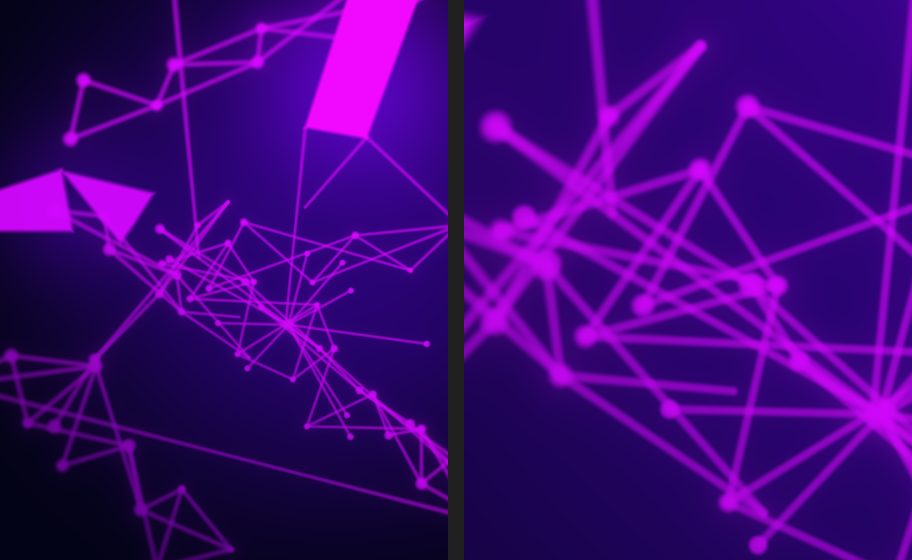
Left, the full canvas; right, a detail of the centre.
Write a WebGL 1 fragment shader that draws this background.

```glsl
precision highp float;
// Glowing magenta wire network with bright panels over a deep violet haze.
uniform vec2 u_resolution;

const int MAX_NODES = 16;

float hash(float n, float seed) {
  return fract(sin(n * 12.9898 + seed * 78.233) * 4375.85);
}

// Layers one coverage over another without exceeding 1.
float cover(float under, float over) {
  return 1.0 - (1.0 - under) * (1.0 - over);
}

float segmentDistance(vec2 p, vec2 a, vec2 b) {
  vec2 ap = p - a, ab = b - a;
  return length(ap - ab * clamp(dot(ap, ab) / dot(ab, ab), 0.0, 1.0));
}

// Wire with a soft edge and a faint halo.
float wire(vec2 p, vec2 a, vec2 b, float width, float blur) {
  float d = segmentDistance(p, a, b);
  float core = 1.0 - smoothstep(width - blur, width + blur, d);
  return 0.55 * core + 0.07 * exp(-d / (3.0 * width));
}

float dot2d(vec2 p, vec2 center, float radius, float blur) {
  return 0.8 * (1.0 - smoothstep(radius - blur, radius + blur, length(p - center)));
}

// Node of a zigzag band that runs from start to end.
vec2 bandNode(float i, float count, vec2 start, vec2 end, float spread, float seed) {
  vec2 axis = end - start;
  vec2 normal = normalize(vec2(-axis.y, axis.x));
  float along = (i + 0.9 * hash(i, seed) - 0.4) / (count - 1.0);
  float side = mod(i, 2.0) * 2.0 - 1.0;
  return start + axis * along + normal * side * spread * (0.1 + 0.9 * hash(i, seed + 3.7));
}

// Band of nodes, each linked to its neighbour and at times further on.
float mesh(vec2 p, vec2 start, vec2 end, float spread, float count, float seed, float width, float blur) {
  float ink = 0.0;
  for (int k = 0; k < MAX_NODES; k++) {
    float i = float(k);
    if (i >= count) break;
    vec2 here = bandNode(i, count, start, end, spread, seed);
    vec2 next = bandNode(i + 1.0, count, start, end, spread, seed);
    float reach = 2.0 + floor(2.0 * hash(i, seed + 8.1));
    vec2 far = bandNode(i + reach, count, start, end, spread, seed);
    ink = cover(ink, wire(p, here, next, width, blur));
    ink = cover(ink, wire(p, here, far, width, blur) * step(0.25, hash(i, seed + 5.3)));
    float radius = width * (1.8 + 1.2 * hash(i, seed + 1.9));
    ink = cover(ink, dot2d(p, here, radius, blur * 1.3));
  }
  return ink;
}

// Spokes of uneven length leaving one hub.
float fan(vec2 p, vec2 hub, float seed, float width, float blur) {
  float ink = dot2d(p, hub, width * 3.5, blur * 2.0);
  for (int k = 0; k < 9; k++) {
    float i = float(k);
    float angle = 2.4 * i + hash(i, seed);
    vec2 tip = hub + (0.1 + 0.15 * hash(i, seed + 2.0)) * vec2(cos(angle), sin(angle));
    ink = cover(ink, wire(p, hub, tip, width, blur));
    ink = cover(ink, dot2d(p, tip, width * 2.2, blur));
  }
  return ink;
}

float edgeSide(vec2 p, vec2 a, vec2 b) {
  vec2 d = normalize(b - a);
  return dot(p - a, vec2(d.y, -d.x));
}

// Convex panel with counter-clockwise corners.
float panel(vec2 p, vec2 a, vec2 b, vec2 c, vec2 d, float blur) {
  float outside = max(max(edgeSide(p, a, b), edgeSide(p, b, c)),
                      max(edgeSide(p, c, d), edgeSide(p, d, a)));
  return 1.0 - smoothstep(-blur, blur, outside);
}

float glow(vec2 p, vec2 center, float radius) {
  vec2 q = (p - center) / radius;
  return exp(-dot(q, q));
}

vec3 haze(vec2 p) {
  float level = 1.0 - smoothstep(0.1, 0.76, length(p - vec2(0.6, 0.6)));
  vec3 color = mix(vec3(0.012, 0.012, 0.09), vec3(0.16, 0.012, 0.45), level);
  color += vec3(0.22, 0.0, 0.36) * glow(p, vec2(0.64, 0.87), 0.19);
  return color + vec3(0.1, 0.0, 0.2) * glow(p, vec2(0.12, 0.64), 0.14);
}

void main() {
  vec2 p = gl_FragCoord.xy / u_resolution.y;

  // Focus is sharp right of the centre and softens outwards.
  float defocus = smoothstep(0.12, 0.6, length(p - vec2(0.57, 0.43)));
  float blur = mix(0.0018, 0.0048, defocus);
  float width = mix(0.0024, 0.005, defocus);

  // Wire bands: diagonal core, right, top, left and lower corners.
  float ink = mesh(p, vec2(0.31, 0.56), vec2(0.84, 0.12), 0.10, 15.0, 1.0, width, blur);
  ink = cover(ink, mesh(p, vec2(0.32, 0.58), vec2(0.82, 0.17), 0.014, 7.0, 2.0, width, blur));
  ink = cover(ink, mesh(p, vec2(0.34, 0.54), vec2(0.84, 0.53), 0.07, 6.0, 3.0, width, blur));
  ink = cover(ink, mesh(p, vec2(0.13, 0.77), vec2(0.56, 0.98), 0.08, 7.0, 4.0, width, blur));
  ink = cover(ink, mesh(p, vec2(0.12, 0.66), vec2(0.34, 0.47), 0.05, 5.0, 5.0, width, blur));
  ink = cover(ink, mesh(p, vec2(-0.04, 0.38), vec2(0.34, 0.04), 0.12, 9.0, 6.0, width, blur));
  ink = cover(ink, mesh(p, vec2(0.08, 0.23), vec2(0.34, 0.57), 0.02, 4.0, 7.0, width, blur));
  ink = cover(ink, fan(p, vec2(0.515, 0.42), 8.0, width, blur));

  // Long struts.
  ink = cover(ink, wire(p, vec2(0.31, 1.02), vec2(0.355, 0.54), width, blur));
  ink = cover(ink, wire(p, vec2(0.545, 0.77), vec2(0.51, 0.42), width, blur));
  ink = cover(ink, wire(p, vec2(0.655, 0.755), vec2(0.545, 0.63), width, blur));
  ink = cover(ink, wire(p, vec2(0.655, 0.755), vec2(0.83, 0.59), width, blur));
  ink = cover(ink, wire(p, vec2(-0.01, 0.295), vec2(0.82, 0.08), width, blur));

  // Light fades towards the lower left.
  float lit = smoothstep(-0.05, 0.6, 0.45 * p.x + 0.65 * p.y);
  vec3 wireColor = mix(vec3(0.42, 0.01, 0.64), vec3(0.84, 0.03, 1.0), lit);
  vec3 color = mix(haze(p), wireColor, ink * mix(0.75, 1.0, lit));

  // Bright panels.
  float left = panel(p, vec2(-0.05, 0.645), vec2(-0.05, 0.587), vec2(0.13, 0.587), vec2(0.11, 0.698), 0.006);
  left = cover(left, panel(p, vec2(0.11, 0.695), vec2(0.215, 0.565), vec2(0.24, 0.6), vec2(0.275, 0.655), 0.006));
  float top = panel(p, vec2(0.622, 1.01), vec2(0.544, 0.772), vec2(0.655, 0.752), vec2(0.75, 1.01), 0.005);
  color = mix(color, vec3(0.82, 0.03, 0.99), left * 0.96);
  color = mix(color, vec3(0.94, 0.03, 1.0), top);
  gl_FragColor = vec4(color, 1.0);
}
```
